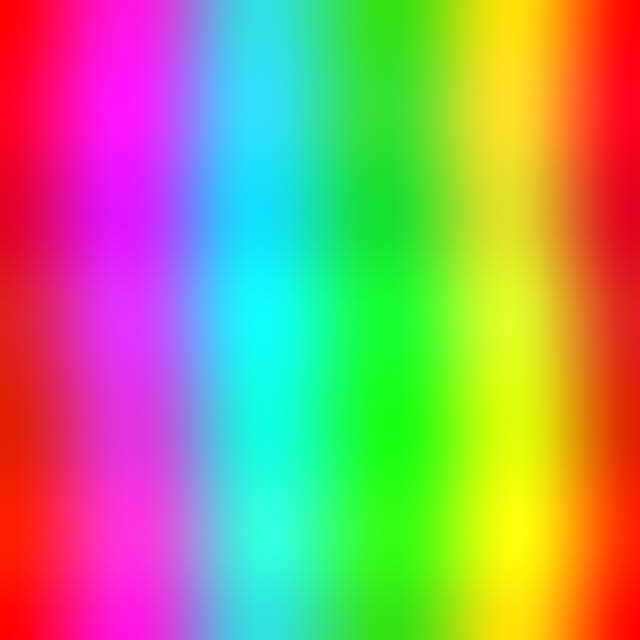
Reproduce this background procedurally as a three.js fragment shader.

```glsl
// Soft vertical rainbow bands, red round to red, blended with smooth steps.
// A faint hue cycle running up the canvas tints them in six smooth rows,
// and a slow sideways sway bends the band borders.

varying vec2 vUv;

const float TAU = 6.2831853;

// Band colours, left to right; the last band returns to red
const vec3 RED     = vec3(1.0, 0.0, 0.0);
const vec3 MAGENTA = vec3(1.0, 0.09, 1.0);
const vec3 CYAN    = vec3(0.08, 1.0, 1.0);
const vec3 GREEN   = vec3(0.1, 1.0, 0.08);
const vec3 YELLOW  = vec3(1.0, 1.0, 0.04);

// Centres of the inner bands across the canvas
const float MAGENTA_X = 0.2;
const float CYAN_X    = 0.41;
const float GREEN_X   = 0.61;
const float YELLOW_X  = 0.8;

const float ROW_TINT    = 0.12;   // strength of the row colours
const float SWAY_AMOUNT = 0.008;  // sideways shift of the borders
const float SWAY_PEAK   = 0.22;   // height of the furthest right shift

// Horizontal bands: each colour eases into the next
vec3 bandColor(float x) {
  vec3 color = mix(RED, MAGENTA, smoothstep(0.0, MAGENTA_X, x));
  color = mix(color, CYAN, smoothstep(MAGENTA_X, CYAN_X, x));
  color = mix(color, GREEN, smoothstep(CYAN_X, GREEN_X, x));
  color = mix(color, YELLOW, smoothstep(GREEN_X, YELLOW_X, x));
  return mix(color, RED, smoothstep(YELLOW_X, 1.0, x));
}

// Full hue cycle with eased steps between the six pure hues
vec3 hueColor(float hue) {
  vec3 phase = mod(hue * 6.0 + vec3(0.0, 4.0, 2.0), 6.0);
  return smoothstep(0.0, 1.0, abs(phase - 3.0) - 1.0);
}

void main() {
  float sway = SWAY_AMOUNT * cos(TAU * (vUv.y - SWAY_PEAK));
  vec3 bands = bandColor(vUv.x - sway);
  vec3 rows = hueColor(vUv.y);
  gl_FragColor = vec4(mix(bands, rows, ROW_TINT), 1.0);
}
```
